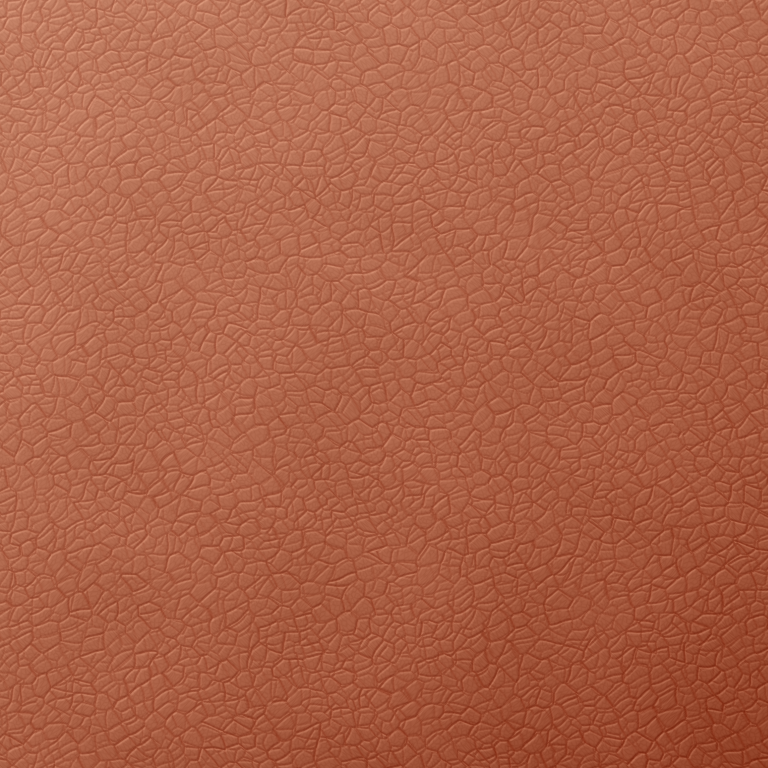
Write a WebGL 2 fragment shader that draws this texture.

```glsl
#version 300 es
precision highp float;

uniform vec2 u_resolution;
out vec4 fragColor;

vec2 hash2(vec2 p) {
    vec3 q = fract(vec3(p.xyx) * vec3(0.1031, 0.1030, 0.0973));
    q += dot(q, q.yzx + 33.33);
    return fract((q.xx + q.yz) * q.zy);
}

// Groove depth along the borders of jittered cells
float creases(vec2 p, float width) {
    vec2 cell = floor(p), nearestId = cell, nearest = vec2(8.0);
    for (int j = -1; j <= 1; j++)
    for (int i = -1; i <= 1; i++) {
        vec2 id = cell + vec2(i, j);
        vec2 toSeed = id + 0.1 + 0.8 * hash2(id) - p;
        if (dot(toSeed, toSeed) < dot(nearest, nearest)) {
            nearest = toSeed;
            nearestId = id;
        }
    }
    float ownHash = hash2(nearestId + 71.0).x;
    float groove = 0.0;
    for (int j = -1; j <= 1; j++)
    for (int i = -1; i <= 1; i++) {
        if (i == 0 && j == 0) continue;
        vec2 id = nearestId + vec2(i, j);
        vec2 toSeed = id + 0.1 + 0.8 * hash2(id) - p;
        float border = dot(0.5 * (nearest + toSeed), normalize(toSeed - nearest));
        // Each border has its own depth, shared by both sides
        float depth = mix(0.45, 1.0, fract(ownHash + hash2(id + 71.0).x));
        float r = max(border, 0.0) / width;
        groove = max(groove, depth * (0.85 * exp(-r * r) + 0.15 * exp(-0.6 * r)));
    }
    return groove;
}

// Pebbles crossed by a second net of folds
float hide(vec2 p) {
    p += 0.009 * sin(p.yx * vec2(13.0, 10.0) + vec2(0.4, 2.1))
       + 0.0035 * sin(p.yx * vec2(47.0, 39.0) + p.xy * 21.0)
       + 0.0010 * sin(p.yx * vec2(190.0, 170.0) + p.xy * 60.0);
    vec2 along = mat2(0.89, -0.45, 0.45, 0.89) * p;
    float folds = 0.85 + 0.15 * sin(along.x * 9.0 + 3.0 * sin(along.y * 14.0));
    float pebbles = creases(along * vec2(40.0, 50.0) + 20.0, 0.080);
    float net = creases(along * vec2(46.0, 55.0) + 90.0, 0.085);
    return max(pebbles, 0.85 * net * folds) + 0.2 * min(pebbles, net);
}

void main() {
    vec2 uv = gl_FragCoord.xy / u_resolution.y;
    vec2 pos = gl_FragCoord.xy / u_resolution - 0.5;

    // Soft light falling from the upper left
    float light = dot(pos, vec2(-0.38, 0.62));
    vec3 color = vec3(0.682, 0.398, 0.292) + light * vec3(0.160, 0.208, 0.205);
    color -= vec3(0.025, 0.028, 0.025) * smoothstep(-0.15, -0.5, light);

    // Broad mottling
    float mottle = sin(uv.x * 11.0 - uv.y * 17.0 + 2.0 * sin(uv.x * 7.0 + uv.y * 9.0))
                 + sin(uv.x * 23.0 + uv.y * 15.0 + 2.0 * sin(uv.y * 19.0));
    color += 0.005 * mottle;

    // Grooves darken and redden; slopes facing the light catch a pale edge
    vec2 toLight = 0.0013 * vec2(-0.5, 0.86);
    float upper = hide(uv + toLight);
    float lower = hide(uv - toLight);
    float groove = 0.5 * (upper + lower);
    float relief = upper - lower;
    color -= groove * vec3(0.048, 0.083, 0.080);
    color += max(relief, 0.0) * vec3(0.150, 0.175, 0.165);
    color += min(relief, 0.0) * vec3(0.070, 0.070, 0.060);

    // Fine pores
    float pores = creases(uv * 175.0 + 3.0 * sin(uv.yx * 40.0), 0.22);
    color += (0.45 - pores) * 0.034;

    fragColor = vec4(clamp(color, 0.0, 1.0), 1.0);
}
```
